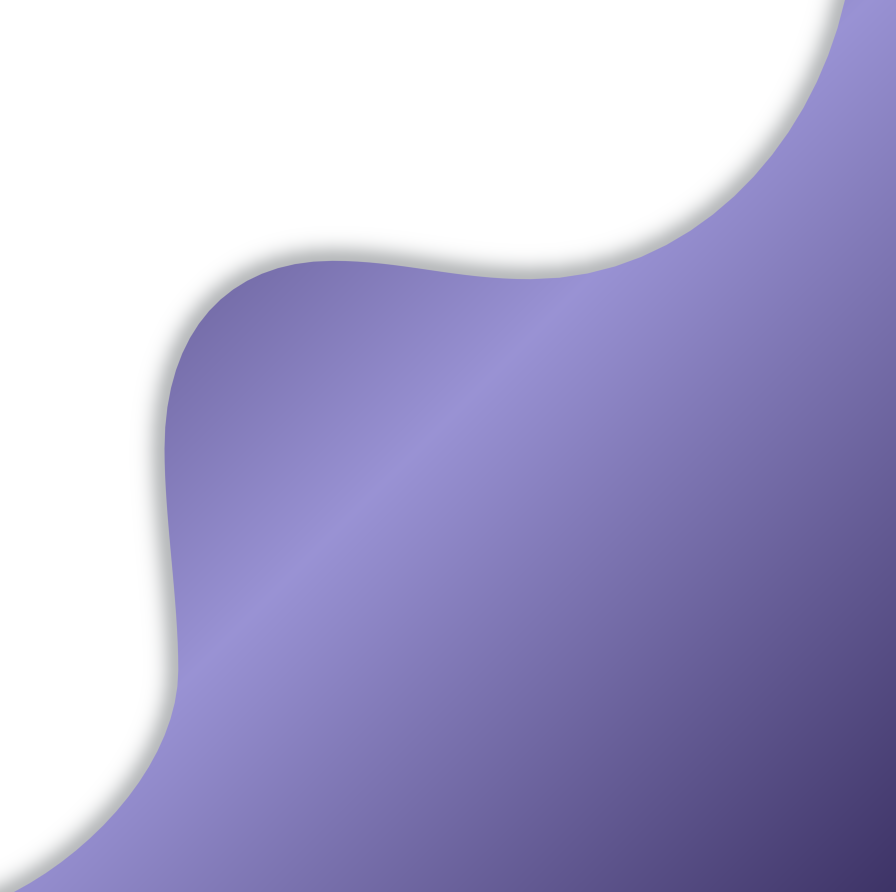
Give the GLSL for this background, as a Shadertoy shader.

```glsl
#define CREST_COLOR vec3(0.60, 0.573, 0.83)
#define DEEP_COLOR vec3(0.24, 0.20, 0.40)
#define SHADOW_TINT vec3(0.275, 0.266, 0.26)
#define SHADOW_WIDTH 0.0178
#define CREST_OFFSET 0.97
#define GRADIENT_SPAN 1.03
#define CURVES 5
#define STEPS 16
#define OVERRUN 4

// Joined cubic curves: each one shares its last point with the next.
const vec2 edgePoints[16] = vec2[16](
    vec2(0.943, 1.0), vec2(0.905, 0.830), vec2(0.768, 0.687),
    vec2(0.592, 0.687), vec2(0.508, 0.687), vec2(0.449, 0.7076),
    vec2(0.371, 0.7076), vec2(0.254, 0.7076), vec2(0.1836, 0.628),
    vec2(0.1836, 0.497), vec2(0.1836, 0.419), vec2(0.199, 0.328),
    vec2(0.199, 0.249), vec2(0.199, 0.151), vec2(0.111, 0.050),
    vec2(0.0156, 0.0));

// Point on the edge; the end curves continue past the canvas.
vec2 edgePoint(int stepIndex) {
    float along = float(stepIndex) / float(STEPS);
    int curve = clamp(int(floor(along)), 0, CURVES - 1);
    float t = along - float(curve);
    float s = 1.0 - t;
    int k = curve * 3;
    return s * s * s * edgePoints[k] + 3.0 * s * s * t * edgePoints[k + 1]
         + 3.0 * s * t * t * edgePoints[k + 2] + t * t * t * edgePoints[k + 3];
}

float segmentDistance(vec2 p, vec2 a, vec2 b) {
    vec2 ab = b - a;
    float h = clamp(dot(p - a, ab) / dot(ab, ab), 0.0, 1.0);
    return length(p - a - h * ab);
}

// Signed distance: positive on the white side, negative on the violet side.
float edgeDistance(vec2 p) {
    float nearest = 10.0;
    float side = -1.0;
    vec2 a = edgePoint(-OVERRUN);
    for (int i = 1 - OVERRUN; i <= CURVES * STEPS + OVERRUN; i++) {
        vec2 b = edgePoint(i);
        nearest = min(nearest, segmentDistance(p, a, b));
        // Each crossing of a rightward ray flips the side.
        if ((a.y > p.y) != (b.y > p.y)) {
            float crossingX = mix(a.x, b.x, (p.y - a.y) / (b.y - a.y));
            if (crossingX > p.x) side = -side;
        }
        a = b;
    }
    return side * nearest;
}

void mainImage(out vec4 fragColor, in vec2 fragCoord) {
    vec2 uv = fragCoord / iResolution.xy;
    float d = edgeDistance(uv);

    // Diagonal gradient, brightest along its crest
    float diagonal = uv.x + 1.0 - uv.y;
    float depth = abs(diagonal - CREST_OFFSET) / GRADIENT_SPAN;
    vec3 violet = mix(CREST_COLOR, DEEP_COLOR, clamp(depth, 0.0, 1.0));

    // White sheet with a soft shadow along the edge
    float falloff = d / SHADOW_WIDTH;
    vec3 sheet = vec3(1.0) - SHADOW_TINT * exp(-falloff * falloff);

    float pixel = 1.0 / min(iResolution.x, iResolution.y);
    vec3 color = mix(violet, sheet, smoothstep(-0.7 * pixel, 0.7 * pixel, d));
    fragColor = vec4(color, 1.0);
}
```
